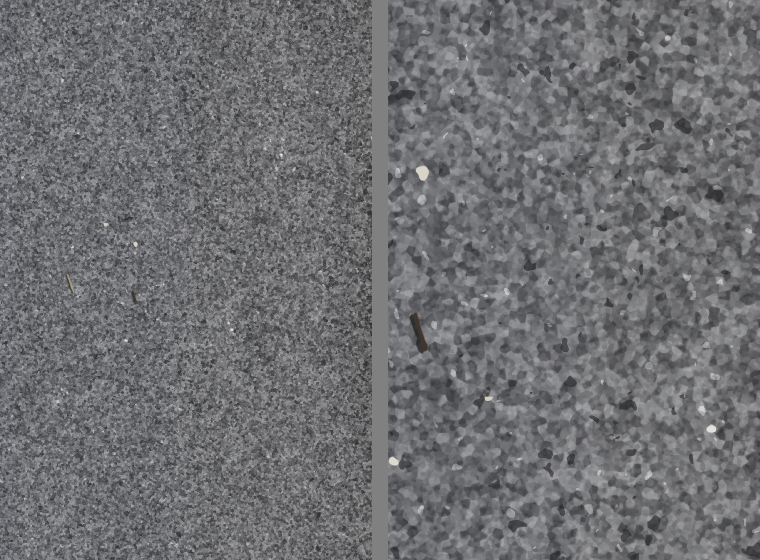
Left, the full canvas; right, a detail of the centre.
A Shadertoy shader for this texture:

```glsl
// Worn asphalt: fine grey aggregate, tar pits, pale chips and two dry twigs
#define STONE_SCALE 225.0
#define GRIT_SCALE 410.0
#define STONE_CONTRAST 0.25
#define GRIT_CONTRAST 0.13
#define MOTTLE_CONTRAST 0.10
#define BASE_TONE 0.432
#define PIT_SCALE 95.0
#define SPARKLE_SCALE 75.0
#define PEBBLE_COUNT 7

float hash(vec2 p) {
    vec3 q = fract(vec3(p.xyx) * 0.1031);
    q += dot(q, q.yzx + 33.33);
    return fract((q.x + q.y) * q.z);
}

vec2 hash2(vec2 p) {
    return vec2(hash(p + 17.3), hash(p + 71.9));
}

float valueNoise(vec2 p) {
    vec2 cell = floor(p), f = fract(p);
    f = f * f * (3.0 - 2.0 * f);
    float low = mix(hash(cell), hash(cell + vec2(1, 0)), f.x);
    float high = mix(hash(cell + vec2(0, 1)), hash(cell + vec2(1, 1)), f.x);
    return mix(low, high, f.y);
}

// Packed stones: each cell has its own tone, blended softly at the joints
float stones(vec2 p) {
    vec2 cell = floor(p);
    float sum = 0.0, weight = 0.0;
    for (int y = -1; y <= 1; y++)
    for (int x = -1; x <= 1; x++) {
        vec2 id = cell + vec2(x, y);
        vec2 d = p - id - hash2(id);
        float w = exp(-12.0 * dot(d, d));
        sum += w * hash(id + 5.7);
        weight += w;
    }
    return sum / weight - 0.5;
}

// Scattered flecks: a share of the cells holds one slightly stretched dot
float flecks(vec2 p, float chance, float minRadius, float maxRadius, float soft) {
    vec2 cell = floor(p);
    float cover = 0.0;
    for (int y = -1; y <= 1; y++)
    for (int x = -1; x <= 1; x++) {
        vec2 id = cell + vec2(x, y);
        float size = hash(id + 3.1);
        float radius = mix(minRadius, maxRadius, size * size);
        vec2 d = p - id - hash2(id);
        d.x *= mix(0.75, 1.4, hash(id + 9.4));
        float dotCover = 1.0 - smoothstep(radius - soft, radius + soft, length(d));
        cover = max(cover, dotCover * step(hash(id + 40.2), chance));
    }
    return cover;
}

float segment(vec2 p, vec2 a, vec2 b) {
    vec2 pa = p - a, ba = b - a;
    return length(pa - ba * clamp(dot(pa, ba) / dot(ba, ba), 0.0, 1.0));
}

void mainImage(out vec4 fragColor, in vec2 fragCoord) {
    vec2 uv = fragCoord / iResolution.xy;
    vec2 p = fragCoord / iResolution.y;
    float aspect = iResolution.x / iResolution.y;
    float pixel = 1.0 / iResolution.y;

    // Broad wear: faint lanes along the road and a dark right edge
    float edge = smoothstep(0.82, 1.0, uv.x) * exp(-pow((uv.y - 0.47) / 0.33, 2.0));
    float tone = BASE_TONE - 0.05 * edge;
    tone += 0.035 * (valueNoise(uv * vec2(13.0, 2.0)) - 0.5);
    tone -= 0.02 * smoothstep(0.75, 1.0, uv.y);

    // Aggregate
    tone += STONE_CONTRAST * stones(p * STONE_SCALE);
    tone += GRIT_CONTRAST * stones(p * GRIT_SCALE + 50.0);
    tone += MOTTLE_CONTRAST * (valueNoise(p * 85.0) - 0.5);

    // Tar pits gather at the edge, in the middle lane and along a seam
    float seam = exp(-pow((uv.x - 0.633) / 0.006, 2.0)) * smoothstep(0.5, 0.7, uv.y);
    float lane = exp(-pow((uv.x - 0.51) / 0.07, 2.0));
    float pitChance = 0.06 + 0.38 * edge + 0.45 * seam + 0.10 * lane;
    vec2 warp = vec2(valueNoise(p * 260.0), valueNoise(p * 260.0 + 31.0)) - 0.5;
    float pit = flecks(p * PIT_SCALE + 0.5 * warp, pitChance, 0.12, 0.42, PIT_SCALE * pixel * 0.7);
    tone = mix(tone, 0.2 + 0.2 * (tone - BASE_TONE), 0.75 * pit);

    // Glinting mineral chips
    float glint = flecks(p * SPARKLE_SCALE + 0.3 * warp, 0.2, 0.06, 0.2, SPARKLE_SCALE * pixel * 0.6);
    tone += 0.2 * glint;

    // Cool grey, turning neutral to the right
    vec3 color = tone + mix(vec3(-0.006, -0.002, 0.015), vec3(0.0, 0.0, 0.005), uv.x);

    // Loose pale pebbles
    for (int i = 0; i < PEBBLE_COUNT; i++) {
        vec2 seed = vec2(float(i) * 7.0 + 2.0, 13.0);
        vec2 center = mix(vec2(0.15, 0.3), vec2(0.8, 0.75), hash2(seed)) * vec2(aspect, 1.0);
        float radius = mix(0.0018, 0.004, hash(seed));
        float d = length(p - center + 0.003 * warp) - radius;
        vec3 pebble = mix(vec3(0.8, 0.76, 0.66), vec3(0.9), hash(seed + 4.0));
        color = mix(color, pebble, 1.0 - smoothstep(-pixel, pixel, d));
    }

    // Two twigs with a thin shadow beside each
    for (int i = 0; i < 2; i++) {
        float k = float(i);
        vec2 top = mix(vec2(0.182, 0.509), vec2(0.358, 0.479), k) * vec2(aspect, 1.0);
        vec2 tip = top + mix(vec2(0.010, -0.030), vec2(0.006, -0.020), k);
        vec2 q = p + 0.002 * warp;
        float shade = segment(q + vec2(0.002, 0.001), top, tip) - 0.0016;
        float wood = segment(q, top, tip) - 0.0013;
        vec3 bark = mix(vec3(0.72, 0.66, 0.52), vec3(0.25, 0.21, 0.18), k);
        color = mix(color, vec3(0.13), 0.8 * (1.0 - smoothstep(-pixel, pixel, shade)));
        color = mix(color, bark, 1.0 - smoothstep(-pixel, pixel, wood));
    }

    fragColor = vec4(clamp(color, 0.0, 1.0), 1.0);
}
```
